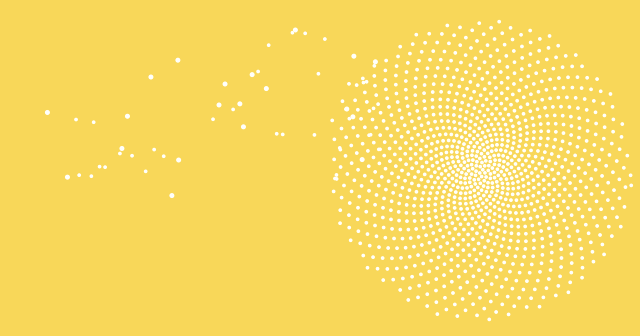
Reproduce this background procedurally as a WebGL 2 fragment shader.

```glsl
#version 300 es
precision highp float;
// A dotted sphere of white seeds on flat yellow, with loose seeds drifting off to the left.
// Seeds follow a golden-angle spiral whose density falls off exponentially from the centre;
// the loose seeds are hashed into a few soft-edged patches. Lengths are in canvas heights.

uniform vec2 u_resolution;
out vec4 fragColor;

const vec3 YELLOW = vec3(0.972, 0.843, 0.349);
const vec3 WHITE = vec3(1.0, 1.0, 0.985);

const vec2 SPHERE_CENTRE = vec2(1.432, 0.493);
const float SPHERE_RADIUS = 0.449;
const float SEED_COUNT = 1150.0;
const float SEED_RADIUS = 0.0055;
const float GOLDEN_ANGLE = 2.39996;
const float SPIRAL_PHASE = -0.10;    // angle of the outermost seed
const float CORE_SPACING = 0.545;    // spacing at the centre against an even spiral
const float FALLOFF = 2.0;           // exponential drop in density
const float SEARCH_MARGIN = 0.04;    // radial search width, in sphere radii

const float LOOSE_RADIUS = 0.0074;
const float LOOSE_BIG_SHARE = 0.45;
const int PATCHES = 4;
// Each patch: centre xy, half size zw
const vec4 PATCH_BOX[PATCHES] = vec4[PATCHES](
    vec4(1.057, 0.650, 0.075, 0.195),
    vec4(0.796, 0.750, 0.180, 0.170),
    vec4(0.373, 0.490, 0.180, 0.080),
    vec4(0.336, 0.715, 0.235, 0.120));
const int PATCH_COUNT[PATCHES] = int[PATCHES](17, 18, 13, 6);

float hash(vec2 p) {
    return fract(sin(dot(p, vec2(127.1, 311.7))) * 43758.5453);
}

float disc(vec2 offset, float radius, float pixel) {
    return 1.0 - smoothstep(-0.6 * pixel, 0.6 * pixel, length(offset) - radius);
}

// Share of the seeds lying within radius x (0 to 1)
float seedShare(float x) {
    x = clamp(x, 0.0, 1.0);
    float whole = 1.0 - (1.0 + FALLOFF) * exp(-FALLOFF);
    return (1.0 - (1.0 + FALLOFF * x) * exp(-FALLOFF * x)) / whole;
}

// Approximate inverse of seedShare
float seedRadius(float share) {
    return sqrt(share) * mix(CORE_SPACING, 1.0, share);
}

// Only seeds whose radius is close to that of the point are visited
float sphereSeeds(vec2 p, float pixel) {
    p -= SPHERE_CENTRE;
    float x = length(p) / SPHERE_RADIUS;
    if (x > 1.0 + SEARCH_MARGIN) return 0.0;
    int first = int(SEED_COUNT * seedShare(x - SEARCH_MARGIN));
    int last = int(SEED_COUNT * seedShare(x + SEARCH_MARGIN));
    float cover = 0.0;
    for (int i = first; i <= last; i++) {
        float n = min(float(i) + 0.5, SEED_COUNT);
        float angle = SPIRAL_PHASE + GOLDEN_ANGLE * (SEED_COUNT - n);
        float r = SPHERE_RADIUS * seedRadius(n / SEED_COUNT);
        vec2 seed = r * vec2(cos(angle), sin(angle));
        cover = max(cover, disc(p - seed, SEED_RADIUS, pixel));
    }
    return cover;
}

// Seeds step evenly across each patch and are jittered in both directions
float looseSeeds(vec2 p, float pixel) {
    float cover = 0.0;
    for (int k = 0; k < PATCHES; k++) {
        vec4 box = PATCH_BOX[k];
        for (int i = 0; i < PATCH_COUNT[k]; i++) {
            vec2 id = vec2(float(i) + 1.0, float(k) * 7.0 + 3.0);
            float across = (float(i) + hash(id)) / float(PATCH_COUNT[k]);
            vec2 place = 2.0 * vec2(across, hash(id + 19.3)) - 1.0;
            bool big = hash(id + 41.7) < LOOSE_BIG_SHARE;
            float radius = big ? LOOSE_RADIUS : SEED_RADIUS;
            cover = max(cover, disc(p - box.xy - box.zw * place, radius, pixel));
        }
    }
    return cover;
}

void main() {
    float pixel = 1.0 / u_resolution.y;
    vec2 p = gl_FragCoord.xy * pixel;
    float cover = max(sphereSeeds(p, pixel), looseSeeds(p, pixel));
    fragColor = vec4(mix(YELLOW, WHITE, cover), 1.0);
}
```
